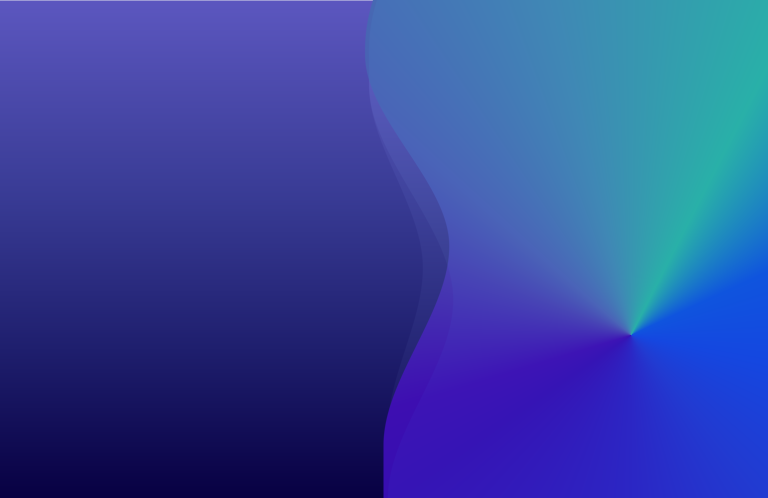
Give the GLSL for this background, as a Shadertoy shader.

```glsl
// A dusk-blue panel meets a conic colour sweep along a wavy vertical edge.
// The sweep interpolates colour stops by angle; the edge and its two faint
// veils are S-curves joined at their turning points.

// Horizontal position at height y of a wave through three turning points.
float wave(float y, vec2 top, vec2 middle, vec2 bottom) {
    float upper = mix(middle.x, top.x, smoothstep(middle.y, top.y, y));
    float lower = mix(bottom.x, middle.x, smoothstep(bottom.y, middle.y, y));
    float flare = max(y - 0.9, 0.0);
    return (y > middle.y ? upper : lower) + 1.6 * flare * flare;
}

// Antialiased coverage of the area right of a curve.
float rightOf(float curve, float x) {
    float slopeWidth = 0.8 / iResolution.y;
    return smoothstep(-slopeWidth, slopeWidth, x - curve);
}

// Colour by direction: rgb and the angle of each stop in degrees.
vec3 conicSweep(vec2 d) {
    const vec4 stops[11] = vec4[11](
        vec4(0.06, 0.33, 0.87, 0.0),
        vec4(0.16, 0.69, 0.66, 38.0),
        vec4(0.25, 0.53, 0.71, 79.0),
        vec4(0.29, 0.39, 0.72, 114.0),
        vec4(0.28, 0.27, 0.71, 135.0),
        vec4(0.24, 0.08, 0.71, 172.0),
        vec4(0.21, 0.08, 0.71, 190.0),
        vec4(0.17, 0.15, 0.77, 245.0),
        vec4(0.13, 0.23, 0.82, 285.0),
        vec4(0.08, 0.28, 0.88, 325.0),
        vec4(0.06, 0.33, 0.87, 360.0));
    float angle = mod(degrees(atan(d.y, d.x)) - 25.0, 360.0);
    vec3 color = stops[0].rgb;
    for (int i = 1; i < 11; i++) {
        float t = (angle - stops[i - 1].w) / (stops[i].w - stops[i - 1].w);
        color = mix(color, stops[i].rgb, clamp(t, 0.0, 1.0));
    }
    return color;
}

// Vertical gradient from near-black indigo to soft violet.
vec3 duskPanel(float y) {
    vec3 color = mix(vec3(0.03, 0.0, 0.26), vec3(0.12, 0.12, 0.43), clamp(y / 0.3, 0.0, 1.0));
    color = mix(color, vec3(0.22, 0.23, 0.58), clamp((y - 0.3) / 0.3, 0.0, 1.0));
    return mix(color, vec3(0.36, 0.34, 0.75), clamp((y - 0.6) / 0.4, 0.0, 1.0));
}

void mainImage(out vec4 fragColor, in vec2 fragCoord) {
    vec2 p = fragCoord / iResolution.xy * vec2(1.542, 1.0);

    float edge = wave(p.y, vec2(0.733, 0.890), vec2(0.902, 0.506), vec2(0.770, 0.106));
    float outerVeil = wave(p.y, vec2(0.741, 0.829), vec2(0.910, 0.398), vec2(0.779, 0.0));
    float innerVeil = wave(p.y, vec2(0.741, 0.829), vec2(0.849, 0.462), vec2(0.779, 0.137));

    // Panel with a pale hairline on top, lightened by both veils
    vec3 panel = duskPanel(p.y);
    panel = mix(panel, vec3(0.75, 0.75, 0.88), 0.9 * smoothstep(0.997, 1.0, p.y));
    panel += vec3(0.025, 0.03, 0.03) * rightOf(innerVeil, p.x);
    panel += vec3(0.02, 0.03, 0.025) * rightOf(outerVeil, p.x);

    // Sweep, slightly deeper where the outer veil overlaps it
    vec3 sweep = conicSweep(p - vec2(1.267, 0.327));
    sweep -= vec3(0.0, 0.025, 0.015) * (1.0 - rightOf(outerVeil, p.x));

    fragColor = vec4(mix(panel, sweep, rightOf(edge, p.x)), 1.0);
}
```
